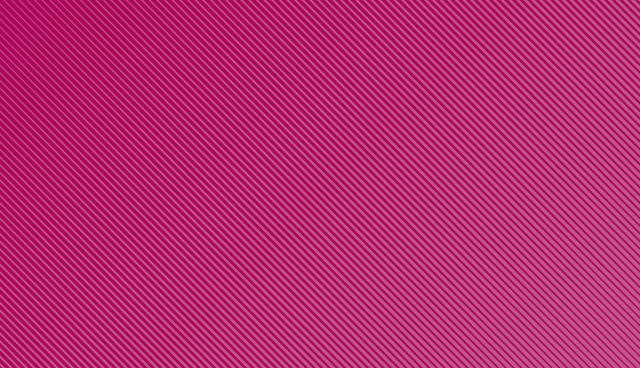
This pattern is drawn by a Shadertoy shader. Its source:

```glsl
// Fine diagonal pinstripes, pale pink on magenta, widening toward the lower right.
#define STRIPES_DOWN 48.0
#define THIN_SHARE 0.16
#define WIDE_SHARE 0.76
#define EDGE_SOFTNESS 1.1
#define MAGENTA vec3(0.68, 0.02, 0.36)
#define PALE_PINK vec3(0.755, 0.345, 0.545)

// Coverage of a stripe centred in each cycle; share is its part of the cycle
float stripeCoverage(float phase, float share, float edgeWidth) {
    float centreDistance = abs(fract(phase) - 0.5);
    return clamp((0.5 * share - centreDistance) / edgeWidth + 0.5, 0.0, 1.0);
}

void mainImage(out vec4 fragColor, in vec2 fragCoord) {
    vec2 uv = fragCoord / iResolution.y;
    float aspect = iResolution.x / iResolution.y;

    // Stripes descend to the right, so x + y is constant along each one
    float phase = (uv.x + uv.y) * STRIPES_DOWN;
    float edgeWidth = EDGE_SOFTNESS * 1.41421 * STRIPES_DOWN / iResolution.y;

    // Taper along the stripes: 0 at the upper left, 1 at the lower right
    float along = (uv.x + 1.0 - uv.y) / (aspect + 1.0);
    float share = mix(THIN_SHARE, WIDE_SHARE, along);

    float coverage = stripeCoverage(phase, share, edgeWidth);
    fragColor = vec4(mix(MAGENTA, PALE_PINK, coverage), 1.0);
}
```
